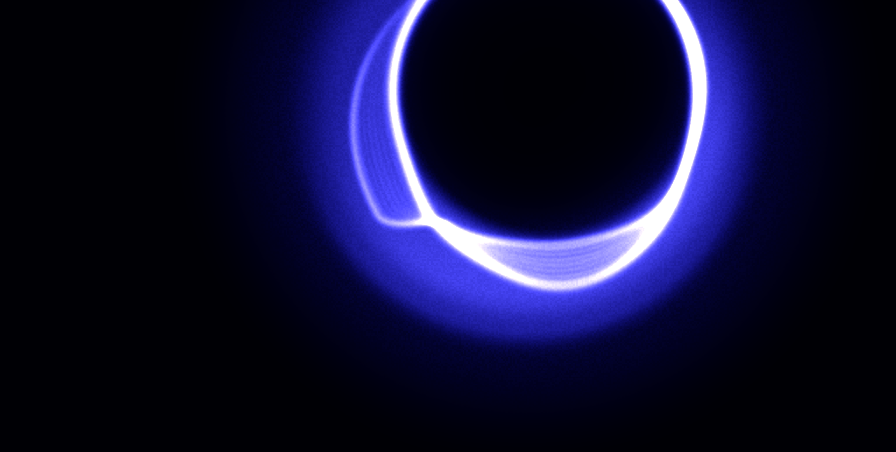
Give the GLSL for this background, as a Shadertoy shader.

```glsl
// A glowing blue ring of light strands on black, cut off by the top edge.
// Each strand is a polar curve blending a bottom bulge with a left bulge, so
// all strands cross at the pinch between them; a soft halo lies behind.
#define RING_CENTER vec2(1.210, 0.8005)
#define RING_RADIUS 0.339
#define BOTTOM_BULGE 0.098
#define LEFT_BULGE 0.110
#define PINCH_SHIFT 0.028
#define HALO_CENTER vec2(1.166, 0.754)
#define HALO_LEVEL 0.66
#define STRANDS 9
#define STRAND_WIDTH 0.0062
#define MAIN_WIDTH 0.0135
#define GRAIN 0.07

float hash(vec2 p) {
    vec3 q = fract(vec3(p.xyx) * 0.1031);
    q += dot(q, q.yzx + 33.33);
    return fract((q.x + q.y) * q.z);
}

float bell(float x, float width) {
    x /= width;
    return exp(-x * x);
}

// Radius of strand t (0 = main, 1 = far side of the left bulge);
// angles are in degrees, clockwise from the right.
float strandRadius(float angle, float t) {
    float bottom = bell(angle - 84.0, 34.0);
    float left = smoothstep(126.0, 144.0, angle)
               * (1.0 - smoothstep(150.0, 240.0, angle));
    float pinch = bell(angle - 129.0, 20.0) + 0.6 * bell(angle - 47.0, 20.0);
    float spread = (t - 0.5) * 0.022 * bell(angle + 15.0, 42.0);
    return RING_RADIUS + PINCH_SHIFT * pinch + spread
         + BOTTOM_BULGE * (1.0 - t) * bottom + LEFT_BULGE * t * left;
}

// Sum of all strands at one polar position.
float strandLight(float radius, float angle) {
    float bottom = bell(angle - 84.0, 32.0);
    float lower = 1.0 - smoothstep(115.0, 145.0, angle);
    float upperFade = 1.0 - 0.65 * smoothstep(165.0, 212.0, angle);
    float light = 0.0;
    for (int i = 0; i < STRANDS; i++) {
        float t = float(i) / float(STRANDS - 1);
        float jitter = hash(vec2(float(i), 7.0));
        float width = STRAND_WIDTH * (0.8 + 0.5 * jitter);
        float weight = mix(0.17, 0.40, lower) * (0.7 + 0.6 * jitter);
        if (i == 0) {
            width = mix(MAIN_WIDTH, 0.011, bottom);
            weight = mix(1.5, 0.75, bottom);
        } else if (i == STRANDS - 1) {
            width = 0.009;
            weight = 0.65;
        }
        if (i > 0) weight *= upperFade;
        // Divide by the slope so strands keep an even thickness.
        float curve = strandRadius(angle, t);
        float slope = (strandRadius(angle + 0.5, t) - curve) / (radians(0.5) * curve);
        float dist = (radius - curve) * inversesqrt(1.0 + slope * slope);
        light += weight * bell(dist, width);
    }
    return light;
}

// Wide blue halo outside the ring and a thin glow inside it.
float haloLight(vec2 p, float radius, float angle) {
    vec2 h = p - HALO_CENTER;
    float d = length(h);
    float outside = smoothstep(-0.035, 0.02, radius - RING_RADIUS);
    float side = mix(0.55, 1.0, smoothstep(0.25, -0.32, h.y - 0.45 * h.x));
    float body = HALO_LEVEL * side * (1.0 - smoothstep(0.40, 0.555, d));
    float rim = 0.12 * bell(d - 0.493, 0.022) * smoothstep(0.0, -0.4, h.y);
    float haze = 0.25 * (1.0 - smoothstep(0.39, 0.80, d));
    float innerSide = mix(0.20, 0.42, bell(angle - 50.0, 45.0));
    float inner = innerSide * exp(-max(RING_RADIUS - radius, 0.0) / 0.05);
    return mix(inner, body + rim + haze, outside);
}

// Deep blue rising through violet blue to white.
vec3 glowColor(float v) {
    return clamp(vec3(0.30 * v * v, 0.29 * v * v, v), 0.0, 1.0);
}

void mainImage(out vec4 fragColor, in vec2 fragCoord) {
    vec2 p = fragCoord / iResolution.y;
    vec2 q = p - RING_CENTER;
    float radius = length(q);
    float angle = mod(degrees(atan(-q.y, q.x)) + 90.0, 360.0) - 90.0;

    float halo = haloLight(p, radius, angle);
    float grain = hash(floor(p * 258.0)) - 0.5;
    halo += GRAIN * grain * smoothstep(0.04, 0.2, halo);

    float light = 0.02 + halo + strandLight(radius, angle);
    fragColor = vec4(glowColor(light), 1.0);
}
```
